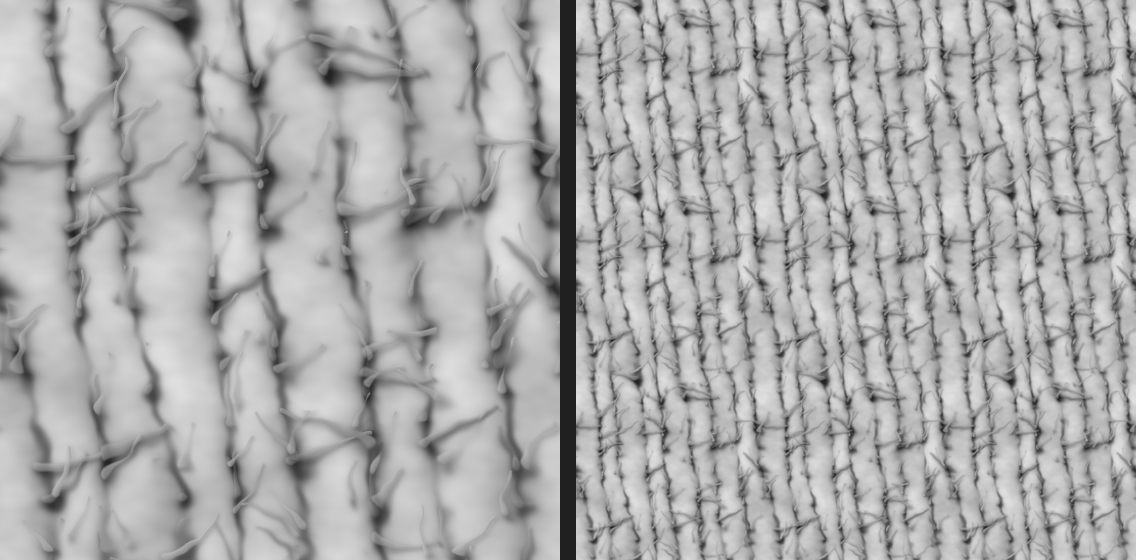
Left, the tile; right, the same tile 3 across and 3 down.
A WebGL 1 fragment shader for this texture:

```glsl
precision highp float;
uniform vec2 u_resolution;

const float COLUMNS = 8.0;
const float ROWS = 8.0;
const vec2 SHADOW_DIR = vec2(0.62, -0.78);

vec2 hash2(vec2 p) {
  vec2 q = vec2(dot(p, vec2(127.1, 311.7)), dot(p, vec2(269.5, 183.3)));
  return fract(sin(q) * 43758.55);
}

vec2 gradientAt(vec2 cell, vec2 period) {
  float angle = 6.2832 * hash2(mod(cell, period) + period * 1.7).x;
  return vec2(cos(angle), sin(angle));
}

// Gradient noise that wraps after one canvas
float wrapNoise(vec2 uv, vec2 period) {
  vec2 p = uv * period;
  vec2 i = floor(p);
  vec2 f = p - i;
  vec2 u = f * f * f * (f * (f * 6.0 - 15.0) + 10.0);
  vec2 e = vec2(1.0, 0.0);
  float a = dot(gradientAt(i, period), f);
  float b = dot(gradientAt(i + e.xy, period), f - e.xy);
  float c = dot(gradientAt(i + e.yx, period), f - e.yx);
  float d = dot(gradientAt(i + e.xx, period), f - e.xx);
  return mix(mix(a, b, u.x), mix(c, d, u.x), u.y);
}

// Each turn around the canvas height moves the slanted veins one column
vec2 wrapCell(vec2 cell) {
  float turns = floor(cell.y / ROWS);
  return vec2(mod(cell.x - turns, COLUMNS), cell.y - turns * ROWS);
}

float bell(float x, float width) {
  return exp(-x * x / (width * width));
}

// Tapered branches rooted near the veins: x = shadow, y = ridge mask, z = ridge light
vec3 branches(vec2 p, float seed, float density, float radius,
              vec2 angles, vec2 lengths, float spread) {
  vec3 result = vec3(0.0);
  vec2 base = floor(p);
  for (int j = -1; j <= 1; j++) {
    for (int i = -1; i <= 1; i++) {
      vec2 cell = base + vec2(float(i), float(j));
      vec2 id = wrapCell(cell);
      vec2 r = hash2(id + seed);
      vec2 s = hash2(id + seed + 17.3);
      vec2 k = hash2(id + seed + 41.9);
      float present = step(k.x, density);

      // Most lean right, some left
      float angle = mix(angles.x, angles.y, r.x);
      float lean = r.y < 0.25 ? -1.0 : 1.0;
      vec2 span = mix(lengths.x, lengths.y, s.x) * vec2(lean * cos(angle), sin(angle));
      vec2 root = vec2(0.5 + spread * (k.y - 0.5), s.y);

      vec2 rel = p - cell - root;
      float t = clamp(dot(rel, span) / dot(span, span), 0.0, 1.0);
      vec2 off = rel - span * t;
      off.y -= (fract(s.x * 9.0) - 0.5) * 0.8 * t * (1.0 - t);
      float width = radius * mix(0.8, 1.2, k.y) * (mix(1.0, 0.6, t) + 0.5 * bell(t, 0.15));

      // Shadow thrown to one side, with a dark knot at the root
      float reach = length(off - SHADOW_DIR * width * 1.3);
      float shadow = bell(reach, width * 1.3) + 0.25 * bell(reach, width * 3.0);
      float knot = 0.9 * r.y * bell(length(rel - SHADOW_DIR * 0.08), 0.1);
      result.x += present * (shadow * mix(1.1, 0.45, t) * mix(0.5, 1.2, s.y) + knot);

      // Raised body
      float ridge = present * smoothstep(0.0, 0.55, 1.0 - length(off) / width);
      result.z = mix(result.z, -dot(off, SHADOW_DIR) / width, ridge);
      result.y = max(result.y, ridge * mix(1.0, 0.6, s.y));
    }
  }
  return result;
}

float layBranches(float tone, vec3 branch, float darkness, float bodyTone, float opacity) {
  float shaded = tone * exp(-darkness * branch.x);
  return mix(shaded, bodyTone + 0.13 * branch.z, opacity * branch.y);
}

void main() {
  vec2 uv = gl_FragCoord.xy / u_resolution;

  // Slanted vein space: uneven spacing, slight bends and a small jagged wobble
  float meander = 0.5 * wrapNoise(uv, vec2(5.0, 1.0))
                + 0.25 * wrapNoise(uv, vec2(4.0, 3.0))
                + 0.13 * wrapNoise(uv, vec2(10.0, 13.0));
  float sway = 0.35 * wrapNoise(uv, vec2(5.0, 4.0));
  vec2 wobble = vec2(wrapNoise(uv, vec2(27.0, 29.0)), wrapNoise(uv, vec2(25.0, 31.0)));
  vec2 p = vec2(uv.x * COLUMNS + uv.y + meander, uv.y * ROWS + sway) + 0.07 * wobble;
  float side = fract(p.x) - 0.5;

  // Puffy skin, brightest just right of each vein
  float slope = (2.0 * smoothstep(-0.1, 0.1, side) - 1.0) * (1.0 - 2.0 * abs(side));
  float tone = 0.80 + 0.04 * slope
             + 0.14 * wrapNoise(uv, vec2(6.0, 5.0))
             + 0.06 * wrapNoise(uv, vec2(13.0, 17.0))
             + 0.03 * wrapNoise(uv, vec2(29.0, 41.0));

  // Vein creases that fade in and out
  float depth = smoothstep(-0.3, 0.35, wrapNoise(uv, vec2(9.0, 11.0)));
  tone *= exp(-mix(0.1, 0.6, depth) * bell(side - 0.03, 0.065) - 0.1 * bell(side, 0.2));

  // From the deepest layer to the topmost
  vec3 stems = branches(p, 57.1, 0.9, 0.06, vec2(1.3, 1.57), vec2(0.6, 0.95), 0.08);
  vec3 folds = branches(p, 3.1, 0.42, 0.07, vec2(-0.35, 0.8), vec2(0.85, 1.25), 0.1);
  vec3 twigs = branches(p, 71.7, 0.75, 0.052, vec2(0.5, 1.2), vec2(0.5, 0.95), 0.3);
  vec3 sprigs = branches(p, 133.3, 0.6, 0.045, vec2(0.8, 1.45), vec2(0.4, 0.8), 0.9);
  tone = layBranches(tone, stems, 0.38, 0.62, 0.65);
  tone = layBranches(tone, folds, 0.55, 0.65, 0.75);
  tone = layBranches(tone, twigs, 0.27, 0.69, 0.75);
  tone = layBranches(tone, sprigs, 0.2, 0.71, 0.7);

  gl_FragColor = vec4(vec3(clamp(tone, 0.14, 0.93)), 1.0);
}
```
